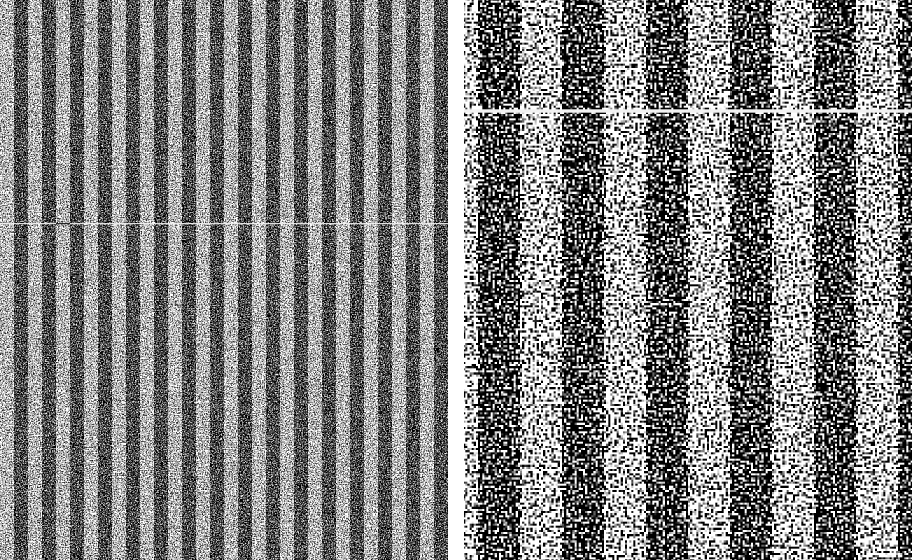
Left: the whole. Right: its middle third, enlarged.
This pattern is drawn by a WebGL 1 fragment shader. Its source:

```glsl
precision highp float;

uniform vec2 u_resolution;

#define REPEATS 16.0              // light and dark stripe pairs across
#define GRAINS vec2(640.0, 800.0) // grain cells across and down
#define LIGHT_BIAS 0.128          // grain offset that sets the light stripe tone
#define DARK_BIAS -0.135          // grain offset that sets the dark stripe tone
#define GRAIN_SOFTNESS 0.2        // range of noise that stays grey
#define LINE_Y 0.6006             // height of the thin flaw line
#define LINE_HALF 0.001           // half its thickness
#define LINE_LIGHT 0.95
#define LINE_DARK 0.08
#define DARK_REPEAT 2.0           // repeat whose light stripe has a dark line
#define SAMPLES 3                 // samples per pixel side

float hash(vec2 p) {
  vec3 q = fract(vec3(p.xyx) * 0.1031);
  q += dot(q, q.yzx + 33.33);
  return fract((q.x + q.y) * q.z);
}

// Unit gradient on a lattice that wraps at the canvas edges
vec2 gradient(vec2 corner) {
  float angle = 6.28318 * hash(mod(corner, GRAINS));
  return vec2(cos(angle), sin(angle));
}

// Gradient noise taken at the cell centre, where all corners weigh the same
float grainNoise(vec2 cell) {
  float sum = dot(gradient(cell), vec2(0.5))
            + dot(gradient(cell + vec2(1.0, 0.0)), vec2(-0.5, 0.5))
            + dot(gradient(cell + vec2(0.0, 1.0)), vec2(0.5, -0.5))
            + dot(gradient(cell + vec2(1.0)), vec2(-0.5));
  return 0.25 * sum;
}

// Stripe tone broken up into black and white grain
float grainyStripe(vec2 uv) {
  float isDark = step(0.5, fract(uv.x * REPEATS));
  float bias = mix(LIGHT_BIAS, DARK_BIAS, isDark);
  float noise = grainNoise(floor(uv * GRAINS));
  return clamp((noise + bias) / GRAIN_SOFTNESS + 0.5, 0.0, 1.0);
}

// Line tone: light, except across one light stripe
float lineTone(float x) {
  float start = DARK_REPEAT / REPEATS;
  float inside = step(start, x) * step(x, start + 0.5 / REPEATS);
  return mix(LINE_LIGHT, LINE_DARK, inside);
}

void main() {
  vec2 uv = gl_FragCoord.xy / u_resolution;

  // Average the grain and stripe edges over the pixel
  float tone = 0.0;
  for (int j = 0; j < SAMPLES; j++) {
    for (int i = 0; i < SAMPLES; i++) {
      vec2 offset = (vec2(float(i), float(j)) + 0.5) / float(SAMPLES) - 0.5;
      tone += grainyStripe((gl_FragCoord.xy + offset) / u_resolution);
    }
  }
  tone /= float(SAMPLES * SAMPLES);

  // Thin horizontal flaw
  float coverage = (LINE_HALF - abs(uv.y - LINE_Y)) * u_resolution.y + 0.5;
  tone = mix(tone, lineTone(uv.x), clamp(coverage, 0.0, 1.0));

  gl_FragColor = vec4(vec3(tone), 1.0);
}
```
